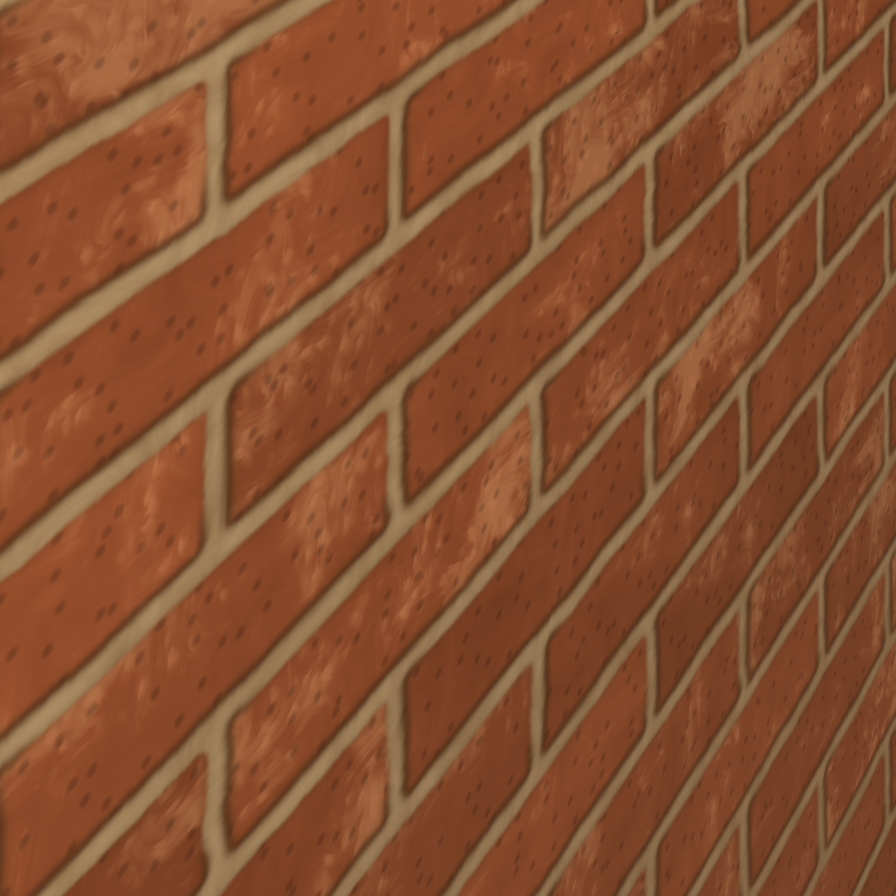
Reproduce this texture procedurally as a three.js fragment shader.

```glsl
varying vec2 vUv;

const float NEAR_COURSE = 0.2122;   // course height at the left edge
const float RECEDE = 0.1125;        // course height lost across the canvas
const float SLOPE = 0.6;
const float FIRST_BED = 0.2083;
const float BOND_SCALE = 3.32;      // half bricks per unit of wall depth
const float BOND_SHIFT = 0.08;
const float ASPECT = 1.4;           // half brick length over course height
const vec2 JOINT = vec2(0.052, 0.085);
const float CORNER = 0.07;
const float BLUR = 0.0045;
const float WOBBLE = 0.022;
const vec3 DEEP_RED = vec3(0.465, 0.235, 0.125);
const vec3 BRICK_RED = vec3(0.575, 0.305, 0.175);
const vec3 PALE_CLAY = vec3(0.69, 0.45, 0.29);
const vec3 MORTAR = vec3(0.65, 0.53, 0.375);
const vec3 MORTAR_DARK = vec3(0.53, 0.405, 0.265);
const vec3 CREVICE = vec3(0.29, 0.175, 0.085);

float hash(vec2 p) {
  return fract(sin(dot(p, vec2(127.1, 311.7))) * 4375.85);
}

// Layered, warped sines, roughly -1 to 1
float mottle(vec2 p) {
  float sum = 0.0;
  float amp = 0.6;
  for (int i = 0; i < 5; i++) {
    p = mat2(0.8, 0.6, -0.6, 0.8) * p * 1.75 + 1.3;
    p += 0.7 * sin(p.yx * 1.1 + 0.4);
    sum += amp * sin(p.x) * sin(p.y);
    amp *= 0.66;
  }
  return sum;
}

// Cellular noise: distance to the nearest scattered point
float cellular(vec2 p) {
  vec2 cell = floor(p);
  float nearest = 2.0;
  for (int y = -1; y <= 1; y++) {
    for (int x = -1; x <= 1; x++) {
      vec2 id = cell + vec2(float(x), float(y));
      vec2 point = id + vec2(hash(id), hash(id + 37.3));
      nearest = min(nearest, length(p - point));
    }
  }
  return nearest;
}

float roundedBox(vec2 p, vec2 halfSize, float radius) {
  vec2 q = abs(p) - halfSize + radius;
  return length(max(q, 0.0)) + min(max(q.x, q.y), 0.0) - radius;
}

void main() {
  // Perspective: canvas to half bricks along and courses down the wall
  float x = vUv.x;
  float down = 1.0 - vUv.y;
  float courseHeight = NEAR_COURSE - RECEDE * x;
  vec2 wall = vec2(
    BOND_SCALE * x * NEAR_COURSE / courseHeight + BOND_SHIFT,
    (down - FIRST_BED + SLOPE * x) / courseHeight);
  vec2 grain = wall * vec2(ASPECT, 1.0);
  float soft = BLUR / courseHeight;

  // Running bond with slightly uneven edges
  vec2 uneven = wall + WOBBLE * vec2(mottle(grain * 1.7), mottle(grain * 1.9 + 8.0));
  float course = floor(uneven.y);
  float along = (uneven.x + 1.0 - mod(course, 2.0)) * 0.5;
  vec2 brickId = vec2(floor(along), course);
  vec2 local = vec2(fract(along) * 2.0, fract(uneven.y));
  vec2 centred = (local - vec2(1.0, 0.5)) * vec2(ASPECT, 1.0);
  vec2 halfSize = (vec2(1.0, 0.5) - JOINT) * vec2(ASPECT, 1.0);
  float edge = roundedBox(centred, halfSize, CORNER);

  // Brick face: broad tone, pale patches, flakes and pits
  float seed = hash(brickId + 3.7);
  vec2 face = grain + seed * 23.0;
  float broad = mottle(face * vec2(0.9, 0.7));
  float fine = mottle(face * 3.2 + 5.0);
  float flakes = cellular(face * vec2(6.5, 5.0) + 0.5 * fine);
  vec3 brick = mix(DEEP_RED, BRICK_RED, clamp(0.62 + 0.3 * broad + 0.22 * fine, 0.0, 1.0));
  float wear = 0.75 * broad + 0.45 * fine + 0.8 * (hash(brickId + 19.1) - 0.5);
  wear += 0.45 * (1.0 - down) * (1.0 - x);
  brick = mix(brick, PALE_CLAY, 0.75 * smoothstep(0.15, 1.05, wear));
  float flake = smoothstep(0.36, 0.1, flakes) * smoothstep(0.1, 0.7, wear + 0.15);
  brick = mix(brick, PALE_CLAY * 1.06, 0.4 * flake);
  float pit = smoothstep(0.2, 0.05, cellular(face * 4.3 + 11.0));
  brick *= 1.0 - 0.17 * pit;
  brick *= 0.94 + 0.12 * hash(brickId + 41.0);

  // Sandy mortar
  float sand = mottle(grain * 4.0 + 2.0);
  vec3 mortar = mix(MORTAR_DARK, MORTAR, clamp(0.76 + 0.32 * sand, 0.0, 1.0));
  vec3 color = mix(brick, mortar, smoothstep(-soft, soft, edge));

  // Shadow under and left of each brick
  float under = smoothstep(0.6, 0.88, local.y);
  float left = smoothstep(0.25, 0.06, local.x);
  float shadowSide = 0.2 + 0.8 * max(under, left);
  float rim = (edge + 0.006) / (0.026 + soft * 0.6);
  color = mix(color, CREVICE, 0.65 * shadowSide * exp(-rim * rim));

  // Light falls off to the lower right
  float falloff = 0.65 * x + 0.35 * down;
  color *= mix(1.1, 0.85, falloff);
  color = mix(color, vec3(0.44, 0.28, 0.19), 0.22 * smoothstep(0.5, 1.0, falloff));
  gl_FragColor = vec4(color, 1.0);
}
```
